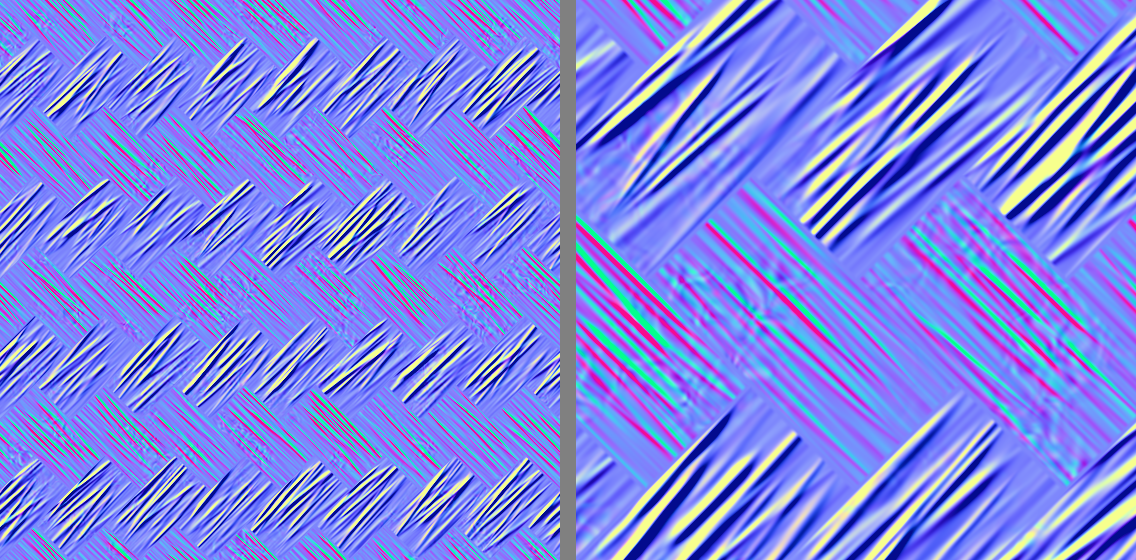
Left: the whole. Right: its middle third, enlarged.
A three.js fragment shader for this texture map:

```glsl
// Tangent-space normal map of scratched wood blocks laid in a diagonal 2:1 herringbone.
varying vec2 vUv;

const float REPEATS = 8.0;               // blocks across; half as many zigzags up
const vec2 FLAT_XY = vec2(0.49, 0.525);  // encoded flat normal
const float BLUE_DROP = 0.155;           // loss of blue on steep slopes
const float EDGE_SOFT = 0.03;            // fade at block borders
const int GROOVES = 26;                  // scratches per block
// Pairs below: x for rising blocks, y for falling blocks.
const vec2 GROOVE_WIDTH = vec2(0.042, 0.029);
const vec2 GROOVE_DEPTH = vec2(1.75, 1.65);
const vec2 GROOVE_TILT = vec2(0.2, 0.11);
const vec2 FIBRE_DEPTH = vec2(0.36, 0.8);
const vec2 FIBRE_FREQ = vec2(18.0, 22.0);
const vec2 CRACKLE_DEPTH = vec2(0.4, 0.65);
const float CRACKLE_FREQ = 16.0;
const vec2 GRAIN_AXES = vec2(0.75, 1.15); // grain leans to the vertical axis

float hash(vec2 p) {
  vec3 q = fract(p.xyx * 0.1031);
  q += dot(q, q.yzx + 33.33);
  return fract((q.x + q.y) * q.z);
}

float noise(vec2 p) {
  vec2 i = floor(p), f = fract(p);
  f = f * f * (3.0 - 2.0 * f);
  return mix(mix(hash(i), hash(i + vec2(1.0, 0.0)), f.x),
             mix(hash(i + vec2(0.0, 1.0)), hash(i + 1.0), f.x), f.y);
}

// Slope of a noise relief along y, free of broad drift.
float noiseStep(vec2 p) { return noise(p + vec2(0.0, 0.8)) - noise(p); }

float pick(vec2 pair, float falling) { return mix(pair.x, pair.y, falling); }

// Block under a point of the rotated grid: local = (along 0..2, across 0..1).
void herringbone(vec2 g, out vec2 local, out vec2 id, out float falling) {
  vec2 cell = floor(g), f = g - cell;
  float k = mod(cell.x - cell.y, 4.0);
  falling = 1.0 - step(1.5, k);
  vec2 center;
  if (falling > 0.5) {
    local = vec2(f.x + k, f.y);
    center = cell + vec2(1.0 - k, 0.5);
  } else {
    local = vec2(f.y + 3.0 - k, f.x);
    center = cell + vec2(0.5, k - 2.0);
  }
  // Wrapped so that opposite canvas borders share their blocks.
  id = floor(mod(vec2(center.x + center.y, center.y - center.x), 2.0 * REPEATS));
}

// Slope (along, across) of long, tapered, tilted, slightly bent grooves.
vec2 grooveSlope(vec2 p, vec2 id, float falling) {
  vec2 slope = vec2(0.0);
  float blockDepth = mix(0.85, 1.15, hash(id + 3.7)) * pick(GROOVE_DEPTH, falling);
  for (int n = 0; n < GROOVES; n++) {
    vec2 seed = id * 5.0 + float(n) * vec2(17.3, 41.9);
    float across = (float(n) + hash(seed)) / float(GROOVES);
    float along = mix(0.6, 1.4, hash(seed + 1.1));
    float halfLength = mix(0.5, 1.25, hash(seed + 2.3));
    float tilt = (hash(seed + 3.9) + hash(seed + 5.2) - 1.0) * pick(GROOVE_TILT, falling);
    float bend = (hash(seed + 6.4) - 0.5) * 0.08;
    float ds = p.x - along;
    float taper = smoothstep(0.0, 0.55, 1.0 - abs(ds) / halfLength);
    float width = pick(GROOVE_WIDTH, falling) * mix(0.65, 1.2, hash(seed + 7.7));
    width *= 0.5 + 0.5 * taper;
    float x = (p.y - across - tilt * ds - bend * ds * ds) / width;
    // Grooves are deepest towards the upper long side; a few dominate.
    float upper = mix(1.0 - across, across, falling);
    float strength = hash(seed + 8.8);
    float depth = blockDepth * mix(0.35, 1.1, upper) * mix(0.15, 1.3, strength * strength);
    float g = depth * taper * 2.0 * x * exp(-x * x);
    slope += g * vec2(-tilt - 2.0 * bend * ds, 1.0);
  }
  return slope;
}

void main() {
  vec2 g = REPEATS * vec2(vUv.x - vUv.y, vUv.x + vUv.y);
  vec2 p, id;
  float falling;
  herringbone(g, p, id, falling);

  // Block axes in canvas space, y up.
  vec2 down = vec2(1.0, -1.0), up = vec2(1.0);
  vec2 alongAxis = mix(up, down, falling), acrossAxis = mix(down, up, falling);

  vec2 slope = grooveSlope(p, id, falling);
  vec2 normal = -(slope.x * alongAxis + slope.y * acrossAxis);

  // Fine parallel fibres.
  vec2 q = p + id * vec2(7.3, 3.1);
  float freq = pick(FIBRE_FREQ, falling);
  float fibre = noiseStep(q * vec2(0.9, freq)) + 0.5 * noiseStep(q * vec2(2.0, freq * 1.7) + 9.0);
  fibre *= pick(FIBRE_DEPTH, falling) * mix(0.5, 1.2, noise(q * 2.0 + 5.0));
  normal += fibre * acrossAxis * GRAIN_AXES;

  // Patches of fine wavy crackle, turned and warped off the block axes.
  float patchMask = smoothstep(0.45, 0.9, noise(q * vec2(1.7, 2.2) + 21.0));
  vec2 c = mat2(0.8, 0.6, -0.6, 0.8) * q * CRACKLE_FREQ;
  c += 2.5 * vec2(noise(c * 0.4), noise(c * 0.4 + 60.0));
  vec2 crackle = vec2(noiseStep(c.yx + 40.0), noiseStep(c + 40.0));
  normal += crackle * patchMask * pick(CRACKLE_DEPTH, falling) * GRAIN_AXES;

  // Flatten at the block borders.
  vec2 border = min(p, vec2(2.0, 1.0) - p);
  normal *= smoothstep(0.0, EDGE_SOFT, min(border.x, border.y));

  // Encode with green pointing down.
  normal = clamp(normal, -1.0, 1.0);
  vec2 xy = FLAT_XY + 0.48 * vec2(normal.x, -normal.y);
  float blue = 0.99 - BLUE_DROP * pow(dot(normal, normal), 1.5);
  gl_FragColor = vec4(clamp(vec3(xy, blue), 0.0, 1.0), 1.0);
}
```
